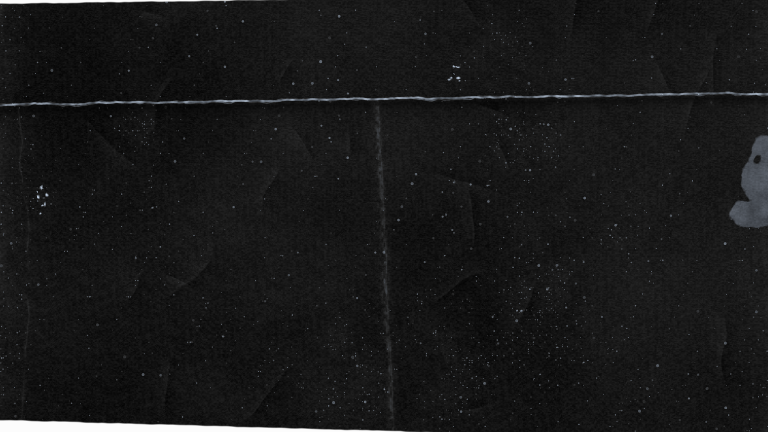
A Shadertoy shader for this texture:

```glsl
// Worn black paper: a bright horizontal fold, a faint vertical fold and a torn patch.
// Value noise gives tone and grain; loops add wrinkles, dust and chips, and two
// slanted edges reveal the white behind the sheet.

const float BASE_TONE = 0.080;
const float CLOUD_AMOUNT = 0.11;
const float GRAIN_AMOUNT = 0.085;
const float WRINKLE_AMOUNT = 0.030;
const float DUST_AMOUNT = 0.34;
const float FOLD_BRIGHTNESS = 0.60;
const float SEAM_BRIGHTNESS = 0.15;
const int WRINKLE_COUNT = 26;
const int CHIP_COUNT = 9;
const vec3 COOL_TINT = vec3(0.93, 1.0, 1.09);
const vec3 PATCH_COLOR = vec3(0.30, 0.32, 0.35);
const vec3 BACKING_COLOR = vec3(0.99);

// Scuffed areas: centre and radius
const vec3 SCUFFS[7] = vec3[7](
    vec3(0.33, 0.69, 0.06), vec3(1.22, 0.66, 0.10), vec3(1.30, 0.33, 0.17),
    vec3(1.00, 0.13, 0.13), vec3(0.75, 0.18, 0.12), vec3(0.09, 0.53, 0.04),
    vec3(1.15, 0.88, 0.08));

float hash(vec2 p) {
    return fract(sin(dot(p, vec2(127.1, 311.7))) * 43758.5453);
}

vec2 hash2(vec2 p) {
    return vec2(hash(p), hash(p + 37.7));
}

float noise(vec2 p) {
    vec2 i = floor(p), f = fract(p);
    f = f * f * (3.0 - 2.0 * f);
    return mix(mix(hash(i), hash(i + vec2(1, 0)), f.x),
               mix(hash(i + vec2(0, 1)), hash(i + vec2(1, 1)), f.x), f.y);
}

float fbm(vec2 p) {
    float sum = 0.0, amp = 0.5;
    for (int i = 0; i < 5; i++) {
        sum += amp * noise(p);
        p = mat2(1.6, 1.2, -1.2, 1.6) * p + 9.3;
        amp *= 0.5;
    }
    return sum;
}

float ellipse(vec2 p, vec2 radius) {
    return (length(p / radius) - 1.0) * min(radius.x, radius.y);
}

// Short bent ridges, lit on one side and shaded on the other
float wrinkles(vec2 p) {
    float sum = 0.0;
    p += 0.035 * (vec2(noise(p * 13.0), noise(p * 13.0 + 40.0)) - 0.5);
    for (int i = 0; i < WRINKLE_COUNT; i++) {
        vec2 id = vec2(float(i), 5.3);
        vec2 d = p - hash2(id) * vec2(1.78, 1.0);
        float angle = 3.14159 * hash(id + 11.0);
        float halfLength = mix(0.03, 0.12, hash(id + 23.0));
        vec2 axis = vec2(cos(angle), sin(angle));
        float side = dot(d, vec2(-axis.y, axis.x));
        float taper = 1.0 - smoothstep(0.2, 1.0, abs(dot(d, axis)) / halfLength);
        float shade = smoothstep(-0.003, 0.003, side) * 2.0 - 1.0;
        sum += taper * (shade * exp(-abs(side) * 60.0) + 0.8 * exp(-abs(side) * 600.0));
    }
    return sum;
}

// One jittered speck in each cell, kept where the density allows
float dust(vec2 p, float cells, float density, float pixel) {
    vec2 id = floor(p * cells);
    vec2 d = fract(p * cells) - mix(vec2(0.3), vec2(0.7), hash2(id));
    float radius = mix(0.12, 0.34, hash(id + 71.0));
    float blur = pixel * cells * 0.6;
    float speck = 1.0 - smoothstep(radius - blur, radius + blur, length(d));
    return speck * step(hash(id + 19.0), density) * mix(0.25, 1.0, hash(id + 53.0));
}

// A loose cluster of small bright flakes
float chips(vec2 p, vec2 centre, vec2 spread, float pixel) {
    float mask = 0.0;
    p += 0.004 * (noise(p * 180.0) - 0.5);
    for (int i = 0; i < CHIP_COUNT; i++) {
        vec2 id = vec2(float(i), centre.x * 31.0);
        vec2 d = p - centre - (hash2(id) - 0.5) * spread;
        vec2 radius = mix(vec2(0.0012), vec2(0.005), hash2(id + 8.0) * hash(id + 3.0));
        mask = max(mask, 1.0 - smoothstep(-pixel, pixel, ellipse(d, radius)));
    }
    return mask;
}

void mainImage(out vec4 fragColor, in vec2 fragCoord) {
    float pixel = 1.0 / iResolution.y;
    vec2 p = fragCoord * pixel;
    float right = iResolution.x * pixel;

    // Paper tone and grain
    float grain = 0.6 * noise(p * vec2(230.0, 290.0)) + 0.4 * noise(p * 420.0) - 0.5;
    float tone = BASE_TONE + CLOUD_AMOUNT * (fbm(p * 2.6) - 0.48) + GRAIN_AMOUNT * grain;
    tone += 0.025 * (fbm(p * 35.0) - 0.5) + WRINKLE_AMOUNT * wrinkles(p);

    // Scuffs, worn side edges and dust
    float wear = 0.0;
    for (int i = 0; i < 7; i++) {
        vec2 d = (p - SCUFFS[i].xy) / SCUFFS[i].z;
        wear += exp(-dot(d, d));
    }
    wear *= smoothstep(0.25, 0.7, fbm(p * 14.0));
    float edge = exp(-p.x * 32.0) + 0.7 * exp((p.x - right) * 32.0);
    tone += 0.025 * wear + 0.085 * edge * fbm(p * vec2(40.0, 12.0));
    float density = 0.006 + 0.20 * wear + 0.10 * edge;
    tone += DUST_AMOUNT * (dust(p, 190.0, density, pixel) + dust(p, 95.0, density * 0.14, pixel));

    // Horizontal fold: broken bright ridge above a shadow
    float off = p.y - 0.758 - 0.015 * p.x - 0.007 * (fbm(p.xx * 22.0) - 0.5);
    float ridge = 1.0 - smoothstep(0.0008, 0.001 + 1.3 * pixel, abs(off));
    float strandOff = off + 0.008 * (noise(p.xx * 34.0) - 0.4);
    float strand = 1.0 - smoothstep(0.0, 1.3 * pixel, abs(strandOff));
    tone *= 1.0 - 0.45 * exp(-abs(off + 0.012) * 90.0);
    tone += FOLD_BRIGHTNESS * mix(0.35, 1.0, noise(p.xx * 65.0)) * max(ridge, 0.55 * strand);

    // Vertical fold below it, and a faint crease by the left edge
    float seamOff = p.x - mix(0.908, 0.872, p.y / 0.768) - 0.006 * (fbm(p.yy * 12.0) - 0.5);
    float below = 1.0 - smoothstep(-0.004, 0.004, off);
    float rough = smoothstep(0.25, 0.85, noise(p * vec2(200.0, 120.0)));
    float seam = exp(-abs(seamOff) * 150.0) * (0.25 + rough);
    seam += 0.6 * exp(-abs(seamOff - 0.004) * 600.0);
    tone += SEAM_BRIGHTNESS * seam * below * mix(0.5, 1.0, noise(p.yy * 18.0));
    float sideX = 0.035 + 0.05 * fbm(p.yy * 5.0);
    tone += 0.09 * exp(-abs(p.x - sideX) * 450.0) * below * noise(p.yy * 25.0);

    // Bright flakes
    float flakes = chips(p, vec2(1.053, 0.832), vec2(0.035, 0.06), pixel);
    flakes = max(flakes, chips(p, vec2(0.095, 0.53), vec2(0.03, 0.09), pixel));
    flakes = max(flakes, 0.6 * chips(p, vec2(0.70, 0.45), vec2(1.0, 0.9), pixel));
    tone = mix(max(tone, 0.02), 0.80, flakes);
    vec3 color = tone * mix(vec3(1.0), COOL_TINT, smoothstep(0.11, 0.30, tone));

    // Torn patch at the right edge
    vec2 q = vec2(p.x - right, p.y) + 0.026 * (vec2(fbm(p * 24.0), fbm(p * 24.0 + 60.0)) - 0.5);
    float torn = ellipse(q - vec2(-0.010, 0.645), vec2(0.030, 0.045));
    torn = min(torn, ellipse(q - vec2(-0.018, 0.580), vec2(0.040, 0.055)));
    torn = min(torn, ellipse(q - vec2(-0.035, 0.505), vec2(0.055, 0.033)));
    torn = max(torn, -ellipse(q - vec2(-0.022, 0.632), vec2(0.008, 0.012)));
    vec3 patchColor = PATCH_COLOR * (0.75 + 0.5 * fbm(p * 35.0) + 0.25 * grain);
    color = mix(color, patchColor, 1.0 - smoothstep(-pixel, pixel, torn));

    // White backing beyond the slanted top and bottom edges
    float top = p.y - 0.991 - 0.0145 * p.x;
    float bottom = 0.028 - 0.0285 * p.x - p.y;
    float outside = max(top, bottom) + 0.0015 * (noise(p.xx * 40.0) - 0.5);
    color = mix(color, BACKING_COLOR, smoothstep(-pixel, pixel, outside));
    fragColor = vec4(color, 1.0);
}
```
